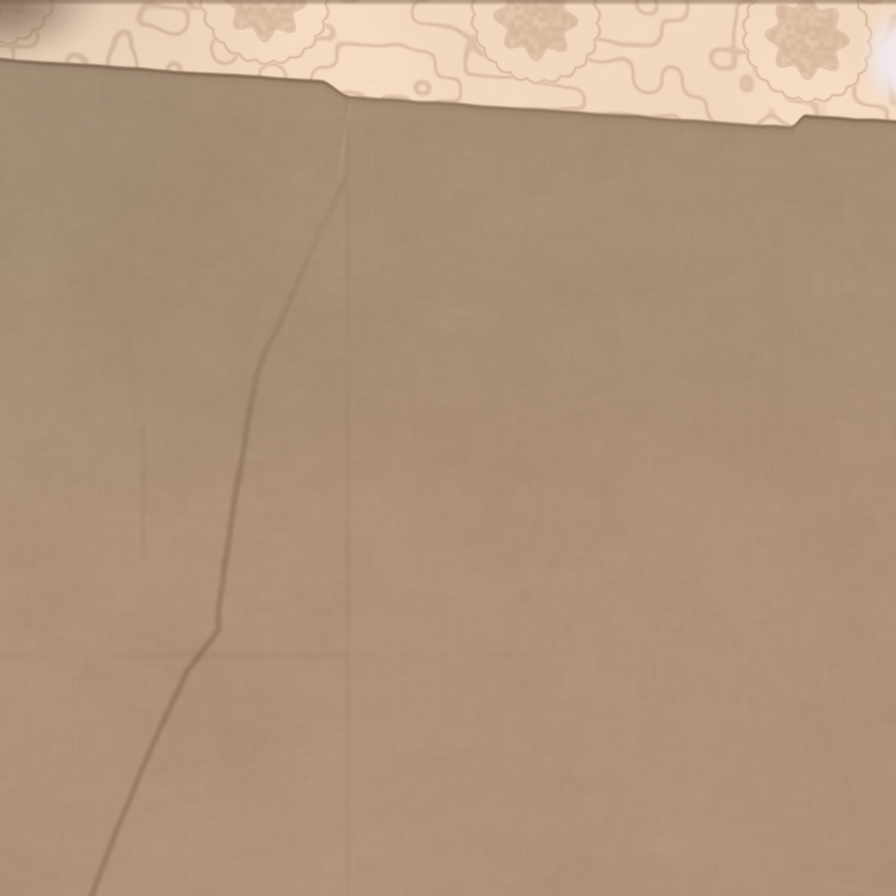
This texture is drawn by a Shadertoy shader. Its source:

```glsl
// A plain tan board with faint cracks and folds below a strip of ornamented cream paper.
#define WALL_TOP vec3(0.650, 0.550, 0.455)
#define WALL_LOW vec3(0.682, 0.570, 0.470)
#define PAPER vec3(0.955, 0.850, 0.755)
#define INK vec3(0.790, 0.660, 0.555)
#define SHADOW vec3(0.480, 0.380, 0.300)
#define EDGE_HEIGHT 0.935
#define EDGE_SLOPE 0.070
#define ROSETTE_GAP 0.303
#define ROSETTE_RADIUS 0.068
#define VINE_SCALE 36.0
#define MOTTLE 0.034
#define SOFTNESS 0.0022

float hash(vec2 p) {
    vec3 q = fract(vec3(p.xyx) * 0.1031);
    q += dot(q, q.yzx + 33.33);
    return fract((q.x + q.y) * q.z);
}

float noise(vec2 p) {
    vec2 cell = floor(p), f = fract(p);
    f = f * f * (3.0 - 2.0 * f);
    return mix(mix(hash(cell), hash(cell + vec2(1, 0)), f.x),
               mix(hash(cell + vec2(0, 1)), hash(cell + vec2(1, 1)), f.x), f.y);
}

float fbm(vec2 p) {
    float sum = 0.0, weight = 0.5;
    for (int i = 0; i < 5; i++) {
        sum += weight * noise(p);
        p = mat2(1.6, 1.2, -1.2, 1.6) * p + 17.0;
        weight *= 0.5;
    }
    return sum;
}

float stroke(float dist, float width) {
    return 1.0 - smoothstep(width - SOFTNESS, width + SOFTNESS, abs(dist));
}

float segmentDistance(vec2 p, vec2 a, vec2 b) {
    vec2 ab = b - a;
    return length(p - a - ab * clamp(dot(p - a, ab) / dot(ab, ab), 0.0, 1.0));
}

// Curling stems: contour of a noise field, divided by its slope for even width
float vines(vec2 p) {
    vec2 q = p * VINE_SCALE;
    float e = 0.05, n = noise(q);
    vec2 slope = vec2(noise(q + vec2(e, 0)) - n, noise(q + vec2(0, e)) - n) / e;
    float dist = (abs(n - 0.5) - 0.01) / (length(slope) + 0.25) / VINE_SCALE;
    return stroke(dist, 0.0010);
}

// Scalloped rosettes in a row, with stems between them
float ornament(vec2 p) {
    vec2 q = vec2(mod(p.x - 0.295 + 0.5 * ROSETTE_GAP, ROSETTE_GAP) - 0.5 * ROSETTE_GAP, p.y - 0.086);
    float r = length(q), angle = atan(q.y, q.x);
    float scallop = ROSETTE_RADIUS + 0.004 * abs(sin(angle * 11.0));
    float outside = smoothstep(-0.002, 0.004, r - scallop);
    float ink = 0.7 * vines(p) * outside;
    ink = max(ink, 0.75 * stroke(r - scallop, 0.0012));
    float petal = 0.040 + 0.006 * cos(angle * 8.0);
    ink = max(ink, 0.65 * stroke(r - petal, 0.0012));
    float hatch = 0.35 + 0.35 * noise(q * 190.0);
    return max(ink, hatch * (1.0 - smoothstep(-0.003, 0.003, r - petal)));
}

vec3 paperColor(vec2 uv, vec2 p) {
    vec3 color = PAPER + 0.05 * (fbm(uv * 9.0) - 0.5);
    color = mix(color, INK, ornament(p));
    color *= 1.0 - 0.06 * smoothstep(0.35, 0.0, uv.x);
    float corner = 1.0 - smoothstep(0.02, 0.13, length((uv - vec2(0.0, 1.0)) * vec2(1.0, 1.7)));
    color = mix(color, SHADOW, 0.65 * corner);
    color = mix(color, SHADOW, 0.5 * smoothstep(0.993, 0.999, uv.y));
    float glare = 1.0 - smoothstep(0.01, 0.045, length((uv - vec2(1.0, 0.935)) * vec2(1.0, 0.7)));
    return mix(color, vec3(0.94, 0.91, 0.92), glare);
}

vec3 wallColor(vec2 uv) {
    vec3 color = mix(WALL_LOW, WALL_TOP, smoothstep(0.0, 0.95, uv.y));
    color += vec3(-0.018, 0.0, 0.003) * smoothstep(0.45, 0.0, uv.x) * smoothstep(0.3, 0.95, uv.y);
    color += MOTTLE * (fbm(uv * 5.0) - 0.48);
    color += 0.018 * (fbm(uv * vec2(22.0, 34.0)) - 0.48);
    color += 0.010 * (noise(uv * vec2(60.0, 260.0)) + noise(uv * vec2(260.0, 60.0)) - 1.0);

    // Bent crack, stronger toward the bottom
    vec2 bends[7] = vec2[7](vec2(0.385, 0.80), vec2(0.285, 0.58), vec2(0.250, 0.37),
        vec2(0.242, 0.295), vec2(0.208, 0.25), vec2(0.156, 0.134), vec2(0.098, -0.01));
    vec2 wobble = uv + 0.006 * (noise(uv * 28.0) - 0.5);
    float crack = 1.0;
    for (int i = 0; i < 6; i++) crack = min(crack, segmentDistance(wobble, bends[i], bends[i + 1]));
    float fade = mix(0.025, 0.085, smoothstep(0.75, 0.40, uv.y));
    color -= fade * (1.0 - smoothstep(0.0, 0.0065, crack));

    // Folds and a pale scratch
    float worn = noise(uv * 14.0);
    color -= 0.030 * worn * (1.0 - smoothstep(0.0, 0.005, abs(uv.x - 0.388)));
    color -= 0.020 * worn * (1.0 - smoothstep(0.0, 0.008, abs(uv.y - 0.268))) * smoothstep(0.65, 0.4, uv.x);
    color -= 0.018 * (1.0 - smoothstep(0.0, 0.006, segmentDistance(uv, vec2(0.16, 0.38), vec2(0.16, 0.52))));
    float scratch = segmentDistance(uv, vec2(0.392, 0.89), vec2(0.378, 0.80));
    return color + 0.045 * worn * (1.0 - smoothstep(0.0, 0.004, scratch));
}

void mainImage(out vec4 fragColor, in vec2 fragCoord) {
    vec2 uv = fragCoord / iResolution.xy;

    // Sloping paper edge with a lowered tab
    float base = EDGE_HEIGHT - EDGE_SLOPE * uv.x;
    float tab = smoothstep(0.358, 0.392, uv.x) * (1.0 - smoothstep(0.882, 0.900, uv.x));
    float edge = base - 0.0145 * tab + 0.0015 * (noise(vec2(uv.x * 45.0, 3.0)) - 0.5);
    float above = uv.y - edge;

    vec3 color = wallColor(uv);
    color = mix(color, SHADOW, 0.20 * smoothstep(-0.014, 0.0, above));
    color = mix(color, paperColor(uv, vec2(uv.x, uv.y - base)), smoothstep(-SOFTNESS, SOFTNESS, above));
    float rim = stroke(above + 0.002, 0.0016) * mix(0.75, 0.4, tab);
    fragColor = vec4(mix(color, SHADOW, rim), 1.0);
}
```
